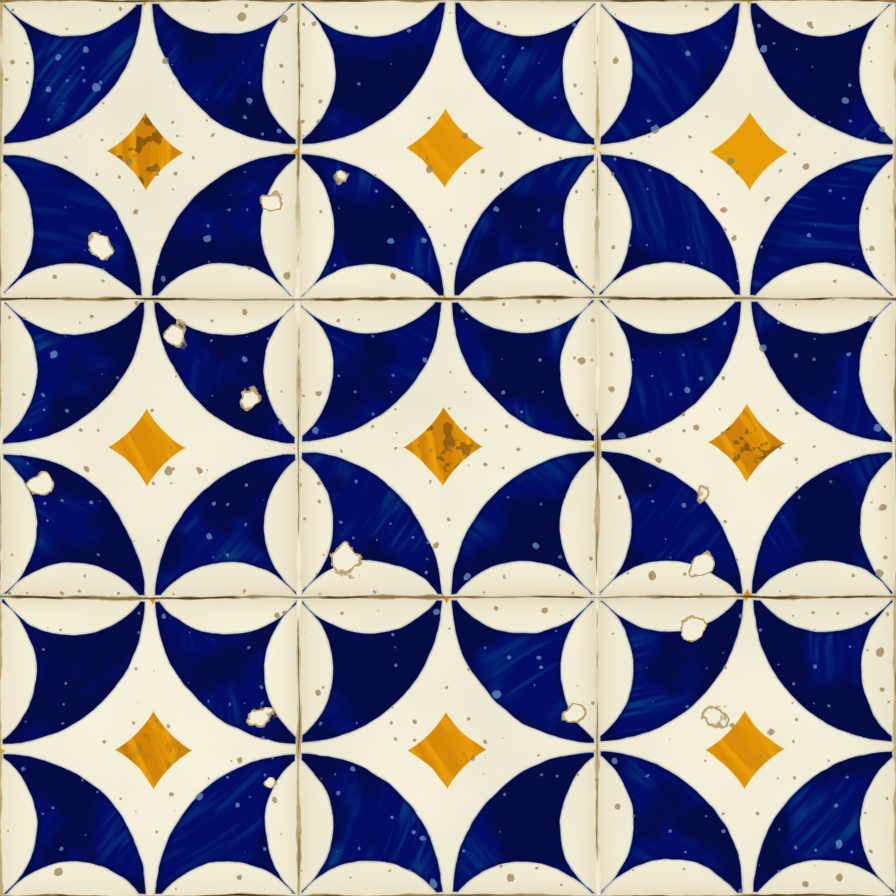
Reproduce this pattern procedurally as a Shadertoy shader.

```glsl
const float TILES = 3.0;
const vec3 CREAM = vec3(0.95, 0.93, 0.84);
const vec3 COBALT = vec3(0.01, 0.05, 0.40);
const vec3 NAVY = vec3(0.02, 0.04, 0.25);
const vec3 WASH = vec3(0.03, 0.23, 0.49);
const vec3 PALE_BLUE = vec3(0.33, 0.44, 0.58);
const vec3 AMBER = vec3(0.91, 0.62, 0.03);
const vec3 OCHRE = vec3(0.75, 0.44, 0.03);
const vec3 SAND = vec3(0.72, 0.63, 0.43);
const vec3 UMBER = vec3(0.28, 0.20, 0.11);

float hash(vec2 cell, float seed) {
    vec3 h = fract((cell.xyx + seed * 7.31) * vec3(0.1031, 0.1030, 0.0973));
    h += dot(h, h.yzx + 33.33);
    return fract((h.x + h.y) * h.z);
}

vec2 hash2(vec2 cell, float seed) {
    return vec2(hash(cell, seed), hash(cell, seed + 1.0));
}

// Value noise that wraps after a whole number of cells
float noise(vec2 p, float period, float seed) {
    vec2 i = floor(p), f = fract(p);
    f = f * f * (3.0 - 2.0 * f);
    vec2 a = mod(i, period), b = mod(i + 1.0, period);
    return mix(mix(hash(a, seed), hash(vec2(b.x, a.y), seed), f.x),
               mix(hash(vec2(a.x, b.y), seed), hash(b, seed), f.x), f.y);
}

float fbm(vec2 uv, float cells, float seed) {
    float sum = 0.0, gain = 0.5;
    for (int i = 0; i < 4; i++) {
        sum += gain * noise(uv * cells, cells, seed + float(i));
        cells *= 2.0;
        gain *= 0.5;
    }
    return sum / 0.9375;
}

float fill(float d, float soft) {
    return 1.0 - smoothstep(-soft, soft, d);
}

// Signed distance, in cells, to irregular scattered spots
float spots(vec2 uv, float cells, float chance, float size, float seed) {
    vec2 cell = mod(floor(uv * cells), cells);
    vec2 offset = fract(uv * cells) - mix(vec2(0.3), vec2(0.7), hash2(cell, seed));
    float radius = size * mix(0.35, 1.0, hash(cell, seed + 2.0));
    float ragged = (fbm(uv, cells * 4.0, seed) - 0.5) * size * 1.8;
    float present = step(hash(cell, seed + 3.0), chance);
    return mix(1.0, length(offset) - radius + ragged, present);
}

// Quarter disc around a tile corner with a petal cut along each side
float sail(vec2 corner) {
    float disc = length(corner) - 0.482;
    float petalA = 0.29 - length(corner - vec2(0.24, -0.17));
    float petalB = 0.29 - length(corner - vec2(-0.17, 0.24));
    return max(disc, max(petalA, petalB));
}

float concaveDiamond(vec2 p) {
    return 0.36 - length(abs(p) - 0.311);
}

// Overlapping bristle marks in a direction chosen per painted shape
float bristles(vec2 p, float angle, float seed) {
    vec2 r = mat2(cos(angle), sin(angle), -sin(angle), cos(angle)) * p;
    r.y += 0.35 * r.x * r.x;
    return 0.55 * noise(r * vec2(5.0, 38.0), 512.0, seed)
         + 0.45 * noise(r * vec2(9.0, 85.0), 512.0, seed + 1.0);
}

vec3 bluePaint(vec2 uv, vec2 p, vec2 shapeId, float d) {
    float stroke = bristles(p, 6.283 * hash(shapeId, 20.0), 21.0 + shapeId.x);
    float pool = fbm(uv, 12.0, 24.0);
    vec3 col = mix(COBALT, NAVY, 0.85 * smoothstep(0.48, 0.64, pool));
    float thin = smoothstep(0.46, 0.8, stroke) * smoothstep(0.6, 0.35, pool);
    col = mix(col, WASH, thin * mix(0.35, 1.0, hash(shapeId, 28.0)));
    return mix(col, NAVY, 0.6 * smoothstep(-0.016, -0.004, d));
}

vec3 amberPaint(vec2 uv, vec2 p, vec2 id) {
    float stroke = bristles(p, 0.8 + hash(id, 30.0), 31.0);
    float grain = fbm(uv, 90.0, 33.0);
    float age = hash(id, 35.0);
    vec3 col = mix(AMBER, OCHRE, 0.7 * age * smoothstep(0.3, 0.75, stroke));
    return mix(col, UMBER, 0.6 * smoothstep(0.7, 1.0, age) * smoothstep(0.58, 0.7, grain));
}

void mainImage(out vec4 fragColor, in vec2 fragCoord) {
    vec2 uv = fragCoord / iResolution.xy;
    float soft = TILES / iResolution.y;

    // Hand-laid grid and painted offsets
    vec2 warp = vec2(fbm(uv, 15.0, 1.0), fbm(uv, 15.0, 6.0)) - 0.5;
    vec2 grid = uv * TILES + 0.012 * warp;
    vec2 id = mod(floor(grid), TILES);
    vec2 p = fract(grid) - 0.5;
    vec2 edge = 0.5 - abs(p);
    float border = min(edge.x, edge.y);
    vec2 drawn = p + 0.012 * (hash2(id, 10.0) - 0.5) + 0.012 * warp.yx;
    vec2 shapeId = id * 2.0 + step(0.0, drawn);

    // Glaze with soft staining
    float cloud = fbm(uv, 9.0, 12.0);
    vec3 col = CREAM + 0.05 * (cloud - 0.5) + 0.02 * (hash(id, 16.0) - 0.5);
    col = mix(col, SAND, 0.45 * exp(-border * 28.0) * cloud);

    // Painted motif
    float blueD = max(sail(0.5 - abs(drawn)), 0.012 - border);
    blueD += 0.006 * (fbm(uv, 60.0, 17.0) - 0.5);
    col = mix(col, PALE_BLUE, 0.5 * fill(blueD - 0.003, soft + 0.004));
    float blue = fill(blueD, soft);
    col = mix(col, bluePaint(uv, drawn, shapeId, blueD), blue);
    vec2 shift = 0.03 * (hash2(id, 18.0) - 0.5);
    float diamond = fill(concaveDiamond(drawn - shift), soft);
    col = mix(col, amberPaint(uv, drawn, id), diamond);

    // Pits and larger glaze chips
    for (int i = 0; i < 2; i++) {
        float cells = 24.0 + 25.0 * float(i);
        float pit = spots(uv, cells, 0.22, 0.1, 40.0 + 9.0 * float(i));
        vec3 pitColor = mix(mix(SAND, UMBER, 0.3), PALE_BLUE * 1.3, blue);
        col = mix(col, pitColor, 0.75 * fill(pit, cells / iResolution.y));
    }
    float chip = spots(uv, 12.0, 0.09, 0.16, 60.0);
    float chipSoft = 12.0 / iResolution.y;
    col = mix(col, SAND, fill(chip - 0.015, chipSoft));
    col = mix(col, CREAM, fill(chip + 0.015, chipSoft));

    // Crumbling joints, darker along the rows
    float crumble = fbm(uv, 48.0, 70.0);
    float joint = fill(border - 0.002 - 0.014 * crumble * crumble, soft);
    col = mix(col, mix(SAND, CREAM, smoothstep(0.4, 0.7, cloud)), 0.9 * joint);
    float gaps = smoothstep(0.4, 0.6, fbm(uv, 21.0, 75.0));
    float rowCrack = fill(edge.y - 0.005 * crumble - 0.001, soft);
    float columnCrack = fill(edge.x - 0.003 * crumble, soft);
    col = mix(col, UMBER, max(rowCrack * mix(0.45, 0.9, gaps), columnCrack * 0.6 * gaps));

    fragColor = vec4(clamp(col, 0.0, 1.0), 1.0);
}
```
